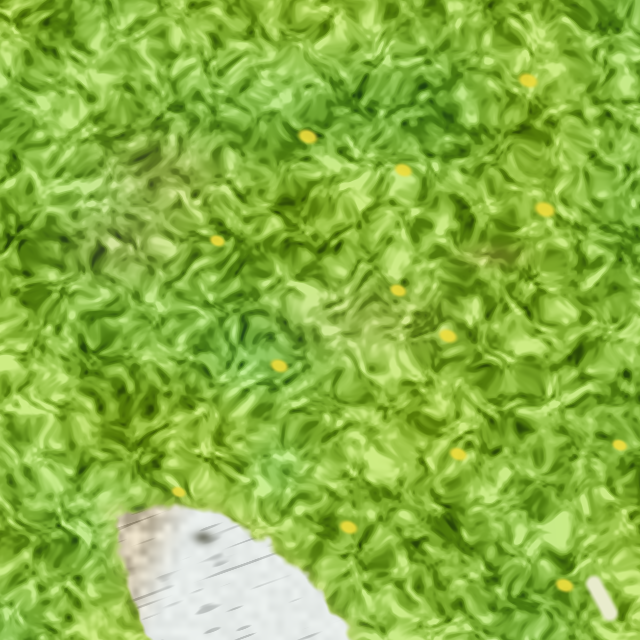
Reproduce this texture procedurally as a WebGL 1 fragment shader.

```glsl
precision highp float;
// Sunlit meadow with a pale stone slab at the lower edge.
// Warped, stretched value noise forms the grass blades; soft spots tint the
// turf, a loop scatters blossoms, and two curves bound the slab.

uniform vec2 u_resolution;

const float GOLDEN_ANGLE = 2.39996;

float hash(vec2 p) {
  vec3 q = fract(vec3(p.xyx) * 0.1031);
  q += dot(q, q.yzx + 33.33);
  return fract((q.x + q.y) * q.z);
}

// Value noise scaled to roughly zero mean and unit deviation.
float noise(vec2 p) {
  vec2 cell = floor(p), f = fract(p);
  f = f * f * (3.0 - 2.0 * f);
  float low = mix(hash(cell), hash(cell + vec2(1.0, 0.0)), f.x);
  float high = mix(hash(cell + vec2(0.0, 1.0)), hash(cell + 1.0), f.x);
  return (mix(low, high, f.y) - 0.5) * 4.6;
}

vec2 rotate(vec2 p, float angle) {
  float c = cos(angle), s = sin(angle);
  return vec2(c * p.x - s * p.y, s * p.x + c * p.y);
}

// Soft elliptical falloff, one at its centre.
float spot(vec2 p, vec2 centre, vec2 radius) {
  vec2 d = (p - centre) / radius;
  return exp(-dot(d, d));
}

float capsule(vec2 p, vec2 a, vec2 b, float radius) {
  vec2 pa = p - a, ba = b - a;
  float t = clamp(dot(pa, ba) / dot(ba, ba), 0.0, 1.0);
  return length(pa - ba * t) - radius;
}

// Blades lean in two directions that alternate over the turf.
float bladeTone(vec2 p) {
  vec2 q = p + 0.0065 * vec2(noise(p * 26.0 + 7.0), noise(p * 26.0 + 31.0));
  float leanLeft = noise(rotate(q, 0.75) * vec2(38.0, 88.0) + 50.0);
  float leanRight = noise(rotate(q, -0.65) * vec2(40.0, 92.0) + 90.0);
  float blades = mix(leanLeft, leanRight, smoothstep(-0.6, 0.6, noise(p * 17.0 + 13.0)));
  return 0.72 * blades + 0.42 * noise(q * 72.0 + 20.0)
       + 0.25 * noise(q * 135.0 + 60.0) + 0.30 * noise(p * 13.0 + 3.0);
}

vec3 grassRamp(float tone) {
  vec3 c = mix(vec3(0.15, 0.28, 0.03), vec3(0.31, 0.49, 0.05), smoothstep(-2.8, -1.4, tone));
  c = mix(c, vec3(0.47, 0.66, 0.17), smoothstep(-1.4, -0.4, tone));
  c = mix(c, vec3(0.60, 0.78, 0.31), smoothstep(-0.4, 0.6, tone));
  return mix(c, vec3(0.78, 0.92, 0.52), smoothstep(0.6, 1.8, tone));
}

vec3 meadow(vec2 p) {
  float shade = 1.9 * spot(p, vec2(0.04, 0.615), vec2(0.05, 0.04))
              + 1.3 * spot(p, vec2(0.71, 0.68), vec2(0.035, 0.025))
              + 0.6 * spot(p, vec2(0.52, 0.83), vec2(0.08, 0.06))
              + 0.7 * spot(p, vec2(0.16, 0.36), vec2(0.06, 0.08))
              + 0.8 * spot(p, vec2(0.33, 0.47), vec2(0.03, 0.03))
              + 0.5 * spot(p, vec2(0.53, 0.20), vec2(0.07, 0.05));
  float dry = spot(p, vec2(0.25, 0.73), vec2(0.09, 0.06))
            + spot(p, vec2(0.19, 0.62), vec2(0.09, 0.06))
            + spot(p, vec2(0.77, 0.60), vec2(0.05, 0.02))
            + 0.7 * spot(p, vec2(0.57, 0.50), vec2(0.13, 0.06));
  float cool = spot(p, vec2(0.40, 0.43), vec2(0.09, 0.07))
             + spot(p, vec2(0.43, 0.27), vec2(0.05, 0.06))
             + 0.6 * spot(p, vec2(0.04, 0.25), vec2(0.09, 0.12));
  vec3 c = grassRamp(bladeTone(p) - shade);
  c += dry * vec3(0.07, -0.015, 0.07) + cool * vec3(-0.03, 0.01, 0.06);
  return c + 0.012 * noise(p * 6.0) * vec3(1.3, 0.3, -0.8);
}

// Slab interior is negative: a bowed left side under a curved top.
float slabDistance(vec2 p) {
  float left = 0.23 - 0.42 * p.y + 0.8 * p.y * p.y;
  float across = p.x - 0.26;
  float top = 0.21 - 2.41 * across * across;
  float slope = 4.82 * across;
  float d = max(left - p.x, (p.y - top) / sqrt(1.0 + slope * slope));
  return d + 0.0035 * noise(p * 38.0) + 0.0015 * noise(p * 95.0);
}

vec3 slabColor(vec2 p) {
  float soil = 1.0 - smoothstep(0.0, 0.09, p.x - 0.19 - 0.35 * (p.y - 0.1));
  vec3 c = mix(vec3(0.90, 0.92, 0.91), vec3(0.78, 0.73, 0.62), soil * 0.85);
  float scratch = smoothstep(1.1, 1.9, noise(rotate(p, -0.35) * vec2(22.0, 150.0)));
  c -= 0.16 * scratch + (0.012 + 0.05 * soil) * noise(p * 80.0);
  float pebble = spot(p, vec2(0.318, 0.160), vec2(0.015, 0.010));
  return mix(c, vec3(0.43, 0.44, 0.38), pebble * 0.9);
}

// Blossoms spiral out from the densest clump, loosened by the hash.
vec3 addBlossoms(vec3 c, vec2 p) {
  for (int i = 0; i < 16; i++) {
    float k = float(i);
    float reach = 0.125 * sqrt(k) * (0.8 + 0.4 * hash(vec2(k, 4.0)));
    vec2 centre = vec2(0.70, 0.475) + reach * vec2(cos(k * GOLDEN_ANGLE), sin(k * GOLDEN_ANGLE));
    float size = mix(0.75, 1.1, hash(vec2(k, 9.0)));
    float bloom = spot(rotate(p - centre, 0.35), vec2(0.0), vec2(0.016, 0.011) * size);
    c = mix(c, vec3(0.92, 0.87, 0.24), smoothstep(0.2, 0.75, bloom) * 0.92);
  }
  return c;
}

void main() {
  vec2 p = gl_FragCoord.xy / u_resolution;
  vec3 c = addBlossoms(meadow(p), p);

  // Sunlit fringe and slab.
  float slab = slabDistance(p);
  c = mix(c, vec3(0.77, 0.82, 0.44), 0.55 * exp(-max(slab, 0.0) * 75.0));
  c = mix(c, slabColor(p), 1.0 - smoothstep(-0.006, 0.005, slab));

  // Pale chip at the lower right.
  float chip = capsule(p, vec2(0.928, 0.088), vec2(0.953, 0.042), 0.012);
  c = mix(c, vec3(0.91, 0.92, 0.80), 1.0 - smoothstep(-0.005, 0.005, chip));
  gl_FragColor = vec4(clamp(c, 0.0, 1.0), 1.0);
}
```
